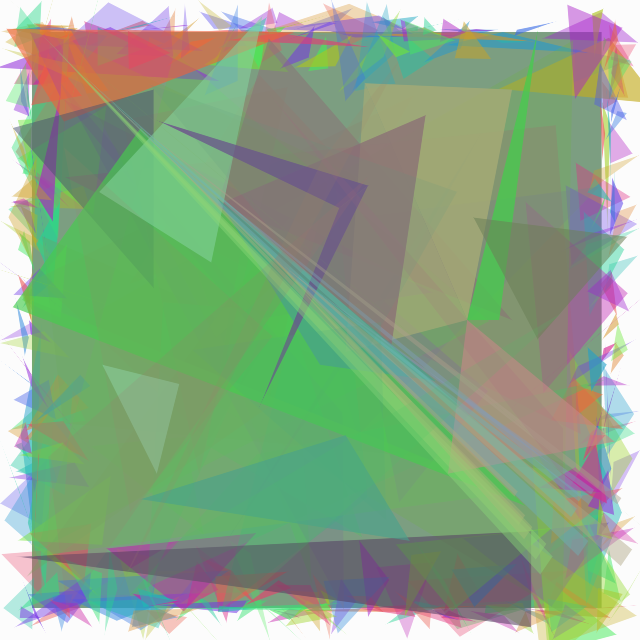
Reproduce this background procedurally as a Shadertoy shader.

```glsl
const float TAU = 6.2831853;

vec3 hash3(float n) {
    vec3 p = fract(n * vec3(0.1031, 0.1030, 0.0973));
    p += dot(p, p.yzx + 33.33);
    return fract((p.xxy + p.yzz) * p.zyx);
}

vec3 spectrum(float hue) {
    return 0.52 + 0.4 * cos(TAU * (hue + vec3(0.0, 0.67, 0.33)));
}

// Signed distance to the line a-b, positive on its left
float leftOf(vec2 p, vec2 a, vec2 b) {
    vec2 d = normalize(b - a);
    return d.x * (p.y - a.y) - d.y * (p.x - a.x);
}

float triangle(vec2 p, vec2 a, vec2 b, vec2 c, float soft) {
    float facing = leftOf(c, a, b) < 0.0 ? -1.0 : 1.0;
    vec3 d = facing * vec3(leftOf(p, a, b), leftOf(p, b, c), leftOf(p, c, a));
    return smoothstep(-soft, soft, min(d.x, min(d.y, d.z)));
}

// Lay a translucent triangle over the colour below
vec3 glaze(vec3 under, vec2 p, vec2 a, vec2 b, vec2 c, vec3 tint, float alpha, float soft) {
    return mix(under, tint, alpha * triangle(p, a, b, c, soft));
}

// Turn one of the four borders to the bottom
vec2 faceBorder(vec2 p, int side) {
    vec2 q = (side & 1) == 1 ? p.yx : p;
    return side > 1 ? vec2(q.x, 1.0 - q.y) : q;
}

// Small shards pointing outwards along every border
vec3 borderShards(vec3 col, vec2 p, int count, float soft) {
    for (int i = 0; i < count; i++) {
        vec2 q = faceBorder(p, i & 3);
        if (q.y > 0.2) continue;
        vec3 h = hash3(float(i) + 11.0);
        vec3 k = hash3(float(i) + 517.0);
        float x = mix(0.04, 0.95, h.x);
        float width = mix(0.006, 0.035, h.y) + 0.16 * pow(k.z, 9.0);
        float depth = mix(0.045, 0.16, h.z * h.z);
        vec2 tip = vec2(x + (k.x - 0.5) * 0.13, mix(0.0, 0.06, k.y));
        vec2 left = vec2(x - width, depth);
        vec2 right = vec2(x + width, depth * mix(0.55, 1.2, k.z));
        vec3 tint = spectrum(fract(h.y * 7.3 + k.x));
        col = glaze(col, q, left, right, tip, tint, mix(0.3, 0.65, k.y), soft);
    }
    return col;
}

// Large random sheets in muted greens, greys and plums
vec3 sheets(vec3 col, vec2 p, int count, float seed, float alpha, float soft) {
    for (int i = 0; i < count; i++) {
        vec3 h = hash3(float(i) + seed);
        vec3 k = hash3(float(i) + seed + 91.0);
        vec3 tint = mix(vec3(0.30, 0.72, 0.36), vec3(0.58, 0.42, 0.50), step(0.56, k.z));
        tint = mix(tint, spectrum(h.z), 0.25);
        vec2 a = mix(vec2(0.04), vec2(0.95), h.xy);
        vec2 b = mix(vec2(0.04), vec2(0.95), vec2(h.z, k.x));
        vec2 c = mix(vec2(0.04), vec2(0.95), k.yz);
        col = glaze(col, p, a, b, c, tint, alpha, soft);
    }
    return col;
}

// Long needles fanning along the falling diagonal
vec3 needles(vec3 col, vec2 p, int count, float soft) {
    for (int i = 0; i < count; i++) {
        vec3 h = hash3(float(i) + 803.0);
        vec2 start = vec2(0.08, 0.93) + h.x * vec2(0.38, -0.36);
        vec2 end = vec2(0.80, 0.23) + vec2(h.y * 0.17, -0.13 * h.z);
        vec2 spread = vec2(0.015, 0.022) * (0.3 + h.z);
        vec3 tint = mix(spectrum(h.y), vec3(0.55, 0.82, 0.62), 0.65);
        col = glaze(col, p, start, end, end + spread, tint, 0.45, soft);
    }
    return col;
}

// Dominant planes of the composition
vec3 mainPlanes(vec3 col, vec2 p, float s) {
    vec3 green = vec3(0.27, 0.80, 0.30), mint = vec3(0.52, 0.83, 0.62);
    vec3 tan_ = vec3(0.65, 0.67, 0.46), mauve = vec3(0.54, 0.43, 0.46);
    vec3 plum = vec3(0.33, 0.24, 0.38), violet = vec3(0.42, 0.29, 0.55);
    vec3 teal = vec3(0.28, 0.63, 0.55), rose = vec3(0.78, 0.53, 0.53);
    vec2 elbow = vec2(0.575, 0.71), crook = vec2(0.53, 0.675);
    vec2 tanTop = vec2(0.57, 0.87), tanFoot = vec2(0.73, 0.50);

    col = glaze(col, p, vec2(0.03, 0.13), vec2(0.83, 0.17), vec2(0.83, 0.02), plum, 0.55, s);
    col = glaze(col, p, vec2(0.01, 0.955), vec2(0.46, 0.95), vec2(0.10, 0.81), vec3(0.94, 0.38, 0.22), 0.6, s);
    col = glaze(col, p, vec2(0.02, 0.80), vec2(0.24, 0.55), vec2(0.24, 0.86), vec3(0.28, 0.32, 0.43), 0.5, s);
    col = glaze(col, p, vec2(0.05, 0.53), vec2(0.05, 0.13), vec2(0.80, 0.23), vec3(0.42, 0.70, 0.39), 0.55, s);
    col = glaze(col, p, vec2(0.02, 0.52), vec2(0.22, 0.80), vec2(0.82, 0.21), green, 0.65, s);
    col = glaze(col, p, vec2(0.34, 0.68), vec2(0.42, 0.94), vec2(0.80, 0.50), mauve, 0.5, s);
    col = glaze(col, p, tanTop, vec2(0.80, 0.86), tanFoot, tan_, 0.8, s);
    col = glaze(col, p, tanTop, tanFoot, vec2(0.54, 0.45), tan_, 0.7, s);
    col = glaze(col, p, vec2(0.34, 0.68), vec2(0.665, 0.82), vec2(0.61, 0.45), mauve, 0.75, s);
    col = glaze(col, p, vec2(0.84, 0.95), tanFoot, vec2(0.78, 0.50), green, 0.75, s);
    col = glaze(col, p, vec2(0.98, 0.63), vec2(0.74, 0.66), vec2(0.84, 0.47), vec3(0.42, 0.50, 0.34), 0.55, s);
    col = glaze(col, p, tanFoot, vec2(0.96, 0.31), vec2(0.70, 0.26), rose, 0.6, s);
    col = glaze(col, p, vec2(0.22, 0.22), vec2(0.54, 0.32), vec2(0.64, 0.155), teal, 0.6, s);
    col = glaze(col, p, vec2(0.41, 0.975), vec2(0.155, 0.70), vec2(0.33, 0.59), mint, 0.55, s);
    col = glaze(col, p, vec2(0.34, 0.69), vec2(0.68, 0.405), vec2(0.50, 0.43), teal, 0.7, s);
    col = glaze(col, p, vec2(0.25, 0.81), elbow, crook, violet, 0.75, s);
    col = glaze(col, p, elbow, crook, vec2(0.41, 0.375), violet, 0.7, s);
    return glaze(col, p, vec2(0.16, 0.43), vec2(0.28, 0.40), vec2(0.245, 0.26), mint, 0.65, s);
}

void mainImage(out vec4 fragColor, in vec2 fragCoord) {
    vec2 p = fragCoord / iResolution.xy;
    float soft = max(0.0009, 0.6 / iResolution.y);

    // Muted square on white
    vec2 edge = abs(p - vec2(0.495, 0.50)) - vec2(0.445, 0.45);
    float body = 1.0 - smoothstep(-soft, soft, max(edge.x, edge.y));
    vec3 col = mix(vec3(0.99), vec3(0.43, 0.58, 0.45), body * 0.9);

    col = borderShards(col, p, 300, soft);
    col = sheets(col, p, 20, 41.0, 0.32, soft);
    col = mainPlanes(col, p, soft);
    col = needles(col, p, 12, soft);
    col = sheets(col, p, 8, 307.0, 0.14, soft);
    fragColor = vec4(col, 1.0);
}
```
